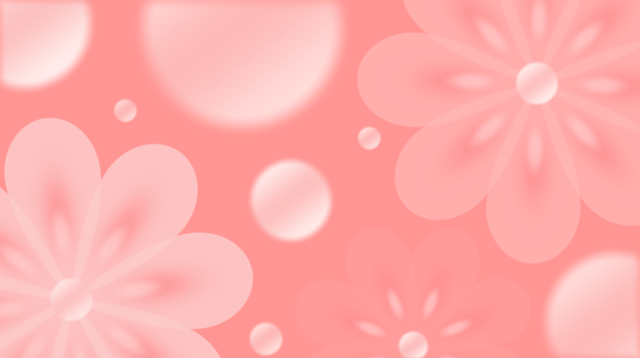
Write a WebGL 1 fragment shader that draws this background.

```glsl
precision highp float;
// Coral backdrop with three translucent eight-petal flowers and soft pearl orbs.
// Petals are rotated implicit egg shapes blended in a loop; petal markings use
// folded polar angles, and orbs are blurred discs with a diagonal sheen.
uniform vec2 u_resolution;

#define ASPECT 1.79
#define PETALS 8
#define PETAL_WIDTH 0.262
#define PETAL_WIDEST 0.69
#define BEAD_SIZE 0.115
#define CORAL vec3(1.0, 0.59, 0.58)
#define SHADOW vec3(1.0, 0.545, 0.55)
#define BLUSH vec3(1.0, 0.85, 0.845)
#define ROSE vec3(0.99, 0.76, 0.755)
#define PEARL vec3(1.0, 0.93, 0.92)

const float TAU = 6.2831853;

vec2 rotate(vec2 v, float angle) {
  float c = cos(angle), s = sin(angle);
  return vec2(c * v.x + s * v.y, c * v.y - s * v.x);
}

// Approximate signed distance to a unit petal lying along +x.
float petalDistance(vec2 q) {
  float across = abs(q.y) / PETAL_WIDTH;
  if (q.x > PETAL_WIDEST) {
    float u = (q.x - PETAL_WIDEST) / (1.0 - PETAL_WIDEST);
    return (across * across + u * u - 1.0) * 0.14;
  }
  float u = (PETAL_WIDEST - q.x) / PETAL_WIDEST;
  return (across + pow(u, 1.7) - 1.0) * PETAL_WIDTH;
}

// Blurred disc with a diagonal sheen, fading where the canvas cuts it.
vec3 addOrb(vec3 color, vec2 p, vec2 center, float radius, float blur, float alpha) {
  vec2 q = p - center;
  vec2 border = min(p, vec2(ASPECT, 1.0) - p);
  float cover = 1.0 - smoothstep(-blur, blur, length(q) - radius);
  cover *= smoothstep(-blur, blur, min(border.x, border.y));
  float sheen = abs(dot(q, vec2(0.6, -0.8)) / radius + 0.05);
  vec3 tint = mix(ROSE, PEARL, smoothstep(0.0, 1.0, sheen));
  return mix(color, tint, cover * alpha);
}

vec3 addFlower(vec3 color, vec2 p, vec2 center, float size, float turn,
               vec3 tint, float alpha, float beadAlpha) {
  vec2 q = (p - center) / size;
  float pixel = 1.0 / (u_resolution.y * size);
  float sector = TAU / float(PETALS);

  // Overlapping translucent petals
  for (int i = 0; i < PETALS; i++) {
    float d = petalDistance(rotate(q, turn + float(i) * sector));
    color = mix(color, tint, alpha * (1.0 - smoothstep(-pixel, pixel, d)));
  }

  // Shadow and light drop, repeated by folding the angle
  float angle = atan(q.y, q.x) - turn;
  angle = mod(angle + 0.5 * sector, sector) - 0.5 * sector;
  vec2 f = length(q) * vec2(cos(angle), sin(angle));
  vec2 s = (f - vec2(0.49, 0.0)) / vec2(0.19, 0.085);
  color = mix(color, SHADOW, 0.7 * exp(-dot(s, s)));
  float drop = length((f - vec2(0.37, 0.0)) / vec2(0.15, 0.055));
  color = mix(color, BLUSH, 0.55 * (1.0 - smoothstep(0.25, 1.15, drop)));

  return addOrb(color, p, center, size * BEAD_SIZE, 0.006, beadAlpha);
}

void main() {
  vec2 p = gl_FragCoord.xy / u_resolution * vec2(ASPECT, 1.0);
  vec3 color = CORAL;

  // Large blurred orbs
  color = addOrb(color, p, vec2(0.070, 0.937), 0.181, 0.022, 1.0);
  color = addOrb(color, p, vec2(0.677, 0.923), 0.274, 0.034, 0.8);
  color = addOrb(color, p, vec2(1.721, 0.100), 0.191, 0.024, 0.8);
  color = addOrb(color, p, vec2(0.814, 0.440), 0.111, 0.014, 0.95);

  // Small orbs
  color = addOrb(color, p, vec2(0.351, 0.691), 0.031, 0.005, 0.75);
  color = addOrb(color, p, vec2(1.033, 0.614), 0.031, 0.005, 0.8);
  color = addOrb(color, p, vec2(0.744, 0.053), 0.045, 0.006, 0.8);

  // Flowers: pale left, rosy right, faint lower middle
  color = addFlower(color, p, vec2(0.200, 0.163), 0.512, 0.15,
                    vec3(0.99, 0.80, 0.80), 0.82, 0.7);
  color = addFlower(color, p, vec2(1.502, 0.767), 0.503, -0.03,
                    vec3(1.0, 0.725, 0.72), 0.68, 0.95);
  color = addFlower(color, p, vec2(1.156, 0.033), 0.350, 0.40,
                    vec3(1.0, 0.625, 0.62), 0.6, 0.9);

  gl_FragColor = vec4(color, 1.0);
}
```
